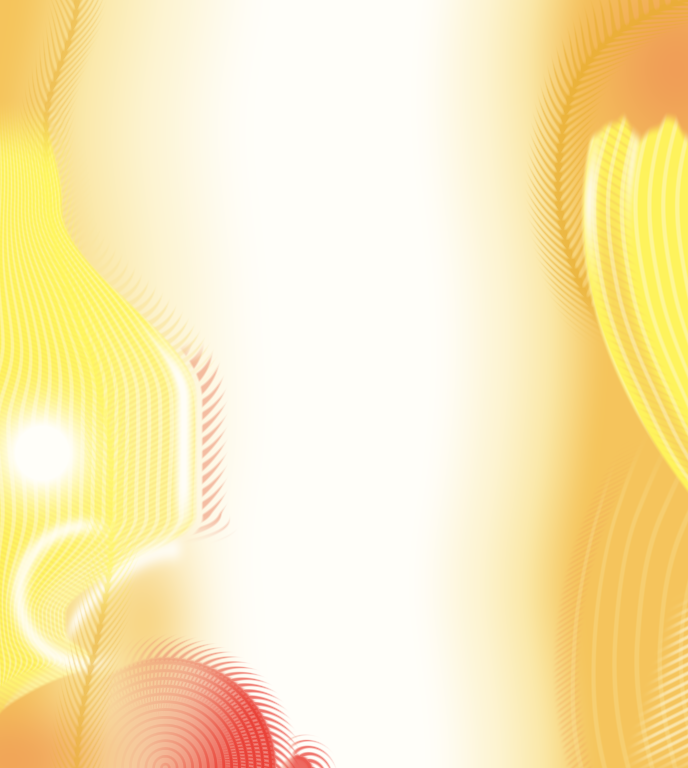
Reproduce this background procedurally as a Shadertoy shader.

```glsl
#define ASPECT 0.8945
#define HAIR_LENGTH 0.045
#define WHITE vec3(1.0, 0.995, 0.975)
#define CREAM vec3(0.99, 0.95, 0.80)
#define STRAW vec3(0.98, 0.90, 0.63)
#define AMBER vec3(0.96, 0.77, 0.36)
#define YELLOW vec3(1.0, 0.97, 0.36)
#define ORANGE vec3(0.94, 0.62, 0.34)
#define SALMON vec3(0.93, 0.58, 0.46)
#define RED vec3(0.91, 0.22, 0.18)
#define QUILL vec3(0.91, 0.68, 0.18)

float hash(vec2 p) { return fract(sin(dot(p, vec2(127.1, 311.7))) * 4375.5); }

float noise(vec2 p) {
  vec2 i = floor(p), f = fract(p);
  f = f * f * (3.0 - 2.0 * f);
  return mix(mix(hash(i), hash(i + vec2(1, 0)), f.x),
             mix(hash(i + vec2(0, 1)), hash(i + 1.0), f.x), f.y);
}

float bell(float x, float w) { return exp(-x * x / (w * w)); }

float glow(vec2 d, vec2 size) { d /= size; return exp(-dot(d, d)); }

float band(float a, float b, float soft, float x) {
  return smoothstep(a - soft, a + soft, x) * (1.0 - smoothstep(b - soft, b + soft, x));
}

// Thin lines, one per unit of x
float stripes(float x, float width) {
  float w = clamp(fwidth(x), 0.01, 0.5);
  float line = 1.0 - smoothstep(width - w, width + w, abs(fract(x) - 0.5));
  return mix(line, 2.0 * width, smoothstep(0.35, 0.5, w));
}

// Tapered hairs growing outward from dist = 0
float hairs(float dist, float along, float reach, float count, float lean) {
  float k = clamp(dist / reach, 0.0, 1.0);
  float bend = lean * dist * (1.0 + 0.6 * k);
  return stripes((along + bend) * count, 0.3 * (1.0 - k))
       * smoothstep(-0.002, 0.002, dist) * (1.0 - smoothstep(0.6, 1.0, k));
}

// Outlines: x as a function of depth t below the top
float plumeEdge(float t) {
  return 0.06 + 0.02 * smoothstep(0.14, 0.26, t) + 0.175 * smoothstep(0.27, 0.52, t)
    - 0.17 * smoothstep(0.67, 0.8, t) - 0.09 * smoothstep(0.86, 0.94, t) + 0.04 * bell(t - 0.86, 0.02);
}
float plumeSpine(float t) {
  return 0.1 - 0.04 * smoothstep(0.0, 0.16, t) + 0.085 * smoothstep(0.22, 0.62, t)
    - 0.045 * smoothstep(0.7, 1.0, t);
}
float frondSpine(float t) {
  float low = max(t - 0.22, 0.0);
  return 0.722 + 0.17 * exp(-17.0 * t) + 1.4 * low * low;
}

vec3 backdrop(vec2 p) {
  float x = p.x + 0.012 * sin(p.y * 11.0) + 0.02 * (noise(p * vec2(3, 5)) - 0.5);
  float warmth = clamp(max(1.0 - x / 0.37, (x - 0.53) / 0.25), 0.0, 1.0);
  vec3 c = mix(WHITE, CREAM, smoothstep(0.05, 0.55, warmth));
  c = mix(c, STRAW, smoothstep(0.42, 0.78, warmth));
  c = mix(c, AMBER, smoothstep(0.65, 1.0, warmth));
  c = mix(c, ORANGE, glow(p - vec2(0.88, 0.09), vec2(0.1, 0.12)));
  c = mix(c, ORANGE, 0.8 * glow(p - vec2(0.02, 0.99), vec2(0.13, 0.07)));
  return mix(c, AMBER, 0.6 * glow(p - vec2(0.19, 0.81), vec2(0.06, 0.1)));
}

vec3 leftPlume(vec3 c, vec2 p) {
  float t = p.y, edge = plumeEdge(t), side = p.x - plumeSpine(t);
  float slope = (plumeEdge(t + 0.01) - edge) / 0.01;
  float dist = (p.x - edge) / sqrt(1.0 + slope * slope);
  // Fringe
  c = mix(c, STRAW, 0.7 * hairs(dist, t, HAIR_LENGTH, 120.0, 0.5) * band(0.12, 0.47, 0.04, t));
  c = mix(c, SALMON, 0.6 * hairs(dist - 0.008, t, 0.035, 60.0, 0.7) * band(0.46, 0.69, 0.02, t));
  // Woven body
  float body = (1.0 - smoothstep(-0.003, 0.003, dist)) * band(0.17, 0.925, 0.045, t);
  float u = p.x / max(edge, 0.01), lower = smoothstep(0.38, 0.55, t);
  vec3 fill = mix(YELLOW, mix(WHITE, STRAW, 0.4), 0.45 * lower * smoothstep(0.35, 0.75, u));
  fill = mix(fill, AMBER, (0.1 + 0.15 * lower) * stripes((t + 0.5 * abs(side)) * 150.0, 0.25));
  fill = mix(fill, WHITE, 0.4 * stripes(u * 17.0 + 2.0 * noise(p * 9.0), 0.18));
  fill = mix(fill, WHITE, band(0.9, 0.975, 0.035, u) * band(0.45, 0.68, 0.05, t));
  c = mix(c, fill, 0.93 * body);
  // Hot centre, crescent and lower curl
  c = mix(c, WHITE, min(1.0, 1.4 * glow(p - vec2(0.055, 0.59), vec2(0.06))));
  vec2 q = p - vec2(0.115, 0.775);
  float arc = bell(length(q) - 0.09, 0.012) * (1.0 - smoothstep(-0.02, 0.05, q.x));
  float run = p.x - 0.235;
  float curl = bell(t - 0.715 - 5.0 * run * run, 0.016) * band(0.09, 0.235, 0.012, p.x);
  c = mix(c, WHITE, 0.85 * max(arc, curl));
  // Central quill
  float quill = bell(side, 0.003) + 0.7 * hairs(abs(side), t, 0.04, 75.0, 1.2);
  return mix(c, mix(QUILL, YELLOW, band(0.18, 0.78, 0.05, t)), 0.55 * min(quill, 1.0));
}

vec3 rightPlumes(vec3 c, vec2 p) {
  float t = p.y, low = smoothstep(0.55, 0.68, t);
  // Lower veil with pale ribs
  float veil = p.x - 0.722 - (t - 0.87) * (t - 0.87);
  c = mix(c, AMBER, 0.65 * low * smoothstep(-0.01, 0.09, veil));
  c = mix(c, ORANGE, 0.3 * low * band(0.0, 0.03, 0.005, veil) * stripes(t * 130.0 + veil * 90.0, 0.2));
  c = mix(c, STRAW, 0.3 * low * smoothstep(0.0, 0.02, veil) * stripes(veil * 32.0 + 2.0 * noise(p * 6.0), 0.1));
  float rib = smoothstep(0.0, 0.04, p.x - 0.855 + 0.3 * (t - 0.83)) * band(0.79, 0.99, 0.025, t);
  c = mix(c, CREAM, 0.7 * rib * stripes((t + 0.5 * p.x) * 85.0, 0.2));
  // Arched frond
  float slope = (frondSpine(t + 0.005) - frondSpine(t - 0.005)) / 0.01;
  float d = (p.x - frondSpine(t)) / sqrt(1.0 + slope * slope);
  float along = t - 0.45 * max(p.x - 0.74, 0.0) * (1.0 - smoothstep(0.12, 0.2, t));
  float frond = bell(d, 0.0035) + 0.8 * hairs(abs(d), along, HAIR_LENGTH, 80.0, 0.9);
  c = mix(c, QUILL, 0.75 * min(frond, 1.0) * (1.0 - smoothstep(0.36, 0.46, t)));
  // Twin petals
  float v = p.x - 0.757 - 1.06 * (t - 0.28) * (t - 0.28);
  float crown = 0.165 + 0.025 * noise(vec2(p.x * 90.0, t * 8.0)) - 0.018 * abs(sin(v * 48.0));
  float petal = smoothstep(-0.003, 0.004, v) * smoothstep(-0.008, 0.012, t - crown);
  vec3 fill = mix(YELLOW, AMBER, 0.55 * band(0.018, 0.05, 0.01, v) * smoothstep(0.18, 0.4, t));
  fill = mix(fill, AMBER, 0.35 * stripes((t - 0.6 * v) * 90.0, 0.16) * band(0.01, 0.06, 0.01, v));
  fill = mix(fill, WHITE, 0.4 * stripes(v * 55.0 + noise(p * 8.0), 0.15));
  fill = mix(fill, WHITE, 0.9 * glow(vec2(v - 0.009, t - 0.26), vec2(0.008, 0.08)));
  fill = mix(fill, WHITE, 0.7 * glow(vec2(v - 0.06, t - 0.21), vec2(0.006, 0.07)));
  return mix(c, fill, 0.92 * petal);
}

vec3 redFan(vec3 c, vec2 q, float radius) {
  float r = length(q), angle = atan(-q.y, q.x);
  float heat = smoothstep(-0.2, 0.8, (q.x + 0.4 * q.y + 0.02) / radius);
  float mesh = max(stripes(r / radius * 14.0, 0.22), stripes(angle * 24.0 + r * 40.0, 0.22));
  float inside = (1.0 - smoothstep(-0.003, 0.003, r - radius)) * smoothstep(-0.11, 0.01, q.x);
  vec3 tint = mix(SALMON, RED, heat);
  c = mix(c, tint, inside * (0.3 + 0.35 * mesh + 0.3 * heat));
  float fringe = max(bell(r - radius, 0.003), hairs(r - radius, angle * radius, 0.035, 95.0, 0.7));
  return mix(c, tint, 0.7 * fringe * (1.0 - smoothstep(1.5, 2.0, angle)));
}

void mainImage(out vec4 fragColor, in vec2 fragCoord) {
  vec2 uv = fragCoord / iResolution.xy;
  vec2 p = vec2(uv.x * ASPECT, 1.0 - uv.y);
  vec3 c = redFan(backdrop(p), p - vec2(0.215, 1.0), 0.142);
  c = redFan(c, p - vec2(0.385, 1.005), 0.02);
  c = rightPlumes(leftPlume(c, p), p);
  fragColor = vec4(clamp(c, 0.0, 1.0), 1.0);
}
```
